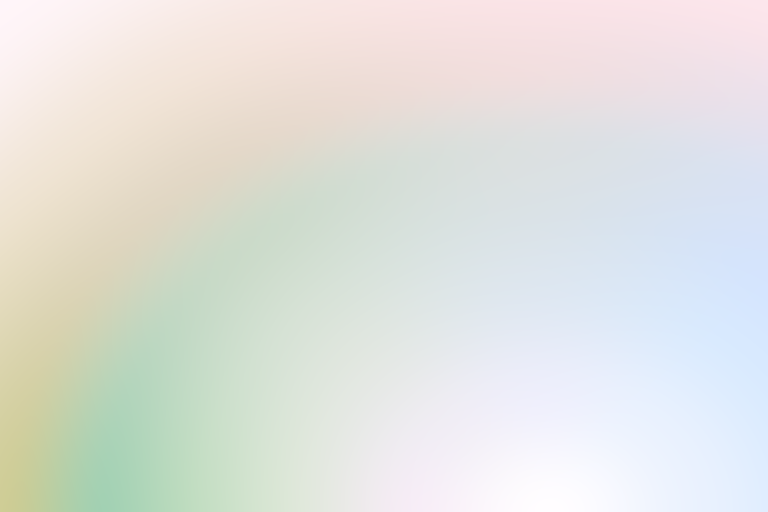
Give the GLSL for this background, as a Shadertoy shader.

```glsl
// Soft pastel arcs around a white glow near the lower edge.
// Elliptical rings are blended outward by radius; each ring's tint
// drifts from left, through the diagonal and the top, to the right.

#define GLOW_CENTER vec2(0.716, 0.0)
#define ARC_RADII   vec2(0.638, 0.781)
#define PI          3.14159265

// Colour of one ring at a turn of 0 (left), 0.5 (up) or 1 (right)
vec3 ringTint(vec3 left, vec3 diagonal, vec3 top, vec3 right, float turn) {
    vec3 tint = mix(left, diagonal, smoothstep(-0.03, 0.27, turn));
    tint = mix(tint, top, smoothstep(0.23, 0.51, turn));
    return mix(tint, right, smoothstep(0.46, 0.73, turn));
}

void mainImage(out vec4 fragColor, in vec2 fragCoord) {
    // Elliptical polar coordinates
    vec2 uv = fragCoord / iResolution.xy;
    vec2 p = (uv - GLOW_CENTER) / ARC_RADII;
    float radius = length(p);
    float turn = atan(max(p.y, 0.0001), -p.x) / PI;

    // Inner glow and pale wash
    vec3 core = vec3(1.0, 0.992, 1.0);
    vec3 halo = ringTint(vec3(0.968, 0.925, 0.965), vec3(0.945, 0.930, 0.962),
                         vec3(0.933, 0.935, 0.988), vec3(0.920, 0.948, 0.996), turn);
    vec3 mist = ringTint(vec3(0.863, 0.906, 0.840), vec3(0.886, 0.906, 0.880),
                         vec3(0.871, 0.906, 0.945), vec3(0.850, 0.918, 0.996), turn);
    vec3 wash = ringTint(vec3(0.745, 0.863, 0.745), vec3(0.835, 0.882, 0.831),
                         vec3(0.855, 0.886, 0.902), vec3(0.831, 0.894, 0.996), turn);

    // Green to blue band, then the ochre to pink rim
    vec3 band = ringTint(vec3(0.627, 0.816, 0.698), vec3(0.792, 0.855, 0.784),
                         vec3(0.863, 0.878, 0.878), vec3(0.847, 0.890, 0.976), turn);
    vec3 rim = ringTint(vec3(0.800, 0.796, 0.569), vec3(0.878, 0.839, 0.765),
                        vec3(0.949, 0.871, 0.871), vec3(0.894, 0.886, 0.949), turn);
    vec3 veil = ringTint(vec3(0.870, 0.847, 0.667), vec3(0.937, 0.890, 0.827),
                         vec3(0.988, 0.894, 0.910), vec3(0.984, 0.894, 0.925), turn);
    vec3 edge = vec3(1.0, 0.961, 0.976);

    // Blend the rings outward
    vec3 color = mix(core, halo, smoothstep(0.0, 0.32, radius));
    color = mix(color, mist, smoothstep(0.26, 0.58, radius));
    color = mix(color, wash, smoothstep(0.50, 0.78, radius));
    color = mix(color, band, smoothstep(0.70, 0.93, radius));
    color = mix(color, rim, smoothstep(0.90, 1.12, radius));
    color = mix(color, veil, smoothstep(1.06, 1.34, radius));
    color = mix(color, edge, smoothstep(1.24, 1.70, radius));

    fragColor = vec4(color, 1.0);
}
```
